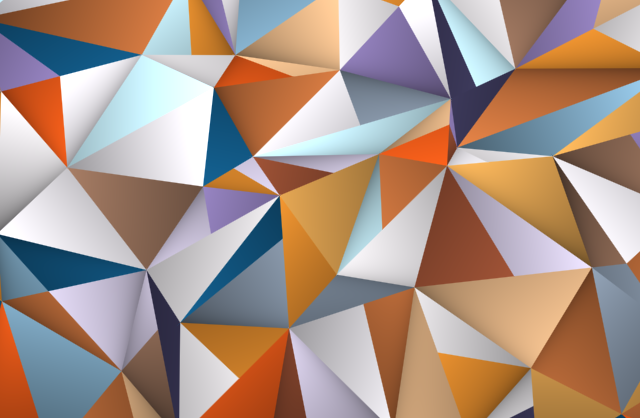
Give the GLSL for this background, as a Shadertoy shader.

```glsl
float hash(vec2 p) {
    vec3 q = fract(vec3(p.xyx) * 0.1031);
    q += dot(q, q.yzx + 33.33);
    return fract((q.x + q.y) * q.z);
}

float cross2(vec2 a, vec2 b) { return a.x * b.y - a.y * b.x; }

// Twice the signed area, positive when counter-clockwise
float area(vec2 a, vec2 b, vec2 c) { return cross2(b - a, c - a); }

// Distance to the line a-b, positive on its left
float edgeDistance(vec2 p, vec2 a, vec2 b) {
    return cross2(normalize(b - a), p - a);
}

vec2 meshVertex(vec2 g) {
    return g + 0.86 * (vec2(hash(g + 17.3), hash(g + 61.9)) - 0.5);
}

// Painted paper: entries per hue follow its share of the wall
vec3 paperColor(float t) {
    vec3 paper[16] = vec3[16](
        vec3(0.88, 0.87, 0.89), vec3(0.76, 0.73, 0.82),
        vec3(0.70, 0.84, 0.88), vec3(0.83, 0.82, 0.83),
        vec3(0.43, 0.57, 0.66), vec3(0.49, 0.43, 0.63),
        vec3(0.45, 0.50, 0.56), vec3(0.83, 0.32, 0.09),
        vec3(0.79, 0.49, 0.16), vec3(0.68, 0.39, 0.21),
        vec3(0.50, 0.26, 0.17), vec3(0.48, 0.36, 0.29),
        vec3(0.06, 0.30, 0.45), vec3(0.20, 0.19, 0.30),
        vec3(0.83, 0.66, 0.49), vec3(0.74, 0.54, 0.27));
    return paper[int(t * 15.999)];
}

// Flat facet with a directional light ramp and an occasional fold shadow
vec3 facetColor(vec2 p, vec2 a, vec2 b, vec2 c, vec2 cell, float k) {
    vec2 id = cell * 5.0 + vec2(k * 1.7, k * 3.1);
    float order = 4.0 * (cell.x + 9.0 * cell.y) + k;
    vec3 color = paperColor(fract(order * 0.618034 + 0.25 * hash(id + 3.7)));
    float angle = 6.2832 * hash(id + 29.1);
    float ramp = dot(p - (a + b + c) / 3.0, vec2(cos(angle), sin(angle)));
    float fold = step(0.6, hash(id + 47.5)) * exp(-9.0 * max(edgeDistance(p, a, b), 0.0));
    float tone = 0.97 + 0.12 * hash(id + 83.2) + 0.36 * ramp - 0.24 * fold;
    return color * tone;
}

void mainImage(out vec4 fragColor, in vec2 fragCoord) {
    vec2 uv = fragCoord / iResolution.xy;
    float pixel = 4.3 / iResolution.y;
    vec2 p = mat2(0.92, 0.39, -0.39, 0.92) * fragCoord * pixel + vec2(23.4, 41.2);

    vec4 sum = vec4(0.0);
    for (int y = -1; y <= 1; y++)
    for (int x = -1; x <= 1; x++) {
        vec2 cell = floor(p) + vec2(x, y);
        vec2 a = meshVertex(cell), b = meshVertex(cell + vec2(1, 0));
        vec2 c = meshVertex(cell + 1.0), d = meshVertex(cell + vec2(0, 1));

        // Pick a diagonal that stays inside the quad; it joins corners 0 and 2
        float fitAC = min(area(a, b, c), area(c, d, a));
        float fitBD = min(area(b, c, d), area(d, a, b));
        bool useBD = fitAC < min(0.05, fitBD) || (fitBD > 0.05 && hash(cell + 7.7) > 0.5);
        vec2 quad[4] = vec2[4](a, b, c, d);
        if (useBD) quad = vec2[4](b, c, d, a);
        vec2 hub = mix(quad[0], quad[2], 0.3 + 0.4 * hash(cell + 11.4));

        // Each half is one large triangle or two facets meeting at the hub
        for (int k = 0; k < 4; k++) {
            bool split = hash(cell + 19.6 + 5.3 * float(k / 2)) > 0.45;
            if (!split && (k & 1) == 1) continue;
            vec2 u = quad[k], v = quad[(k + 1) & 3];
            vec2 w = split ? hub : quad[(k + 2) & 3];
            float inside = min(edgeDistance(p, u, v),
                min(edgeDistance(p, v, w), edgeDistance(p, w, u)));
            float cover = clamp(0.5 + inside / (1.3 * pixel), 0.0, 1.0);
            if (cover > 0.0)
                sum += cover * vec4(facetColor(p, u, v, w, cell, float(k)), 1.0);
        }
    }

    // Room light fades toward the floor
    vec3 color = sum.rgb / max(sum.a, 0.0001);
    color *= mix(0.9, 1.05, smoothstep(0.0, 0.7, uv.y));
    fragColor = vec4(clamp(color, 0.0, 1.0), 1.0);
}
```
